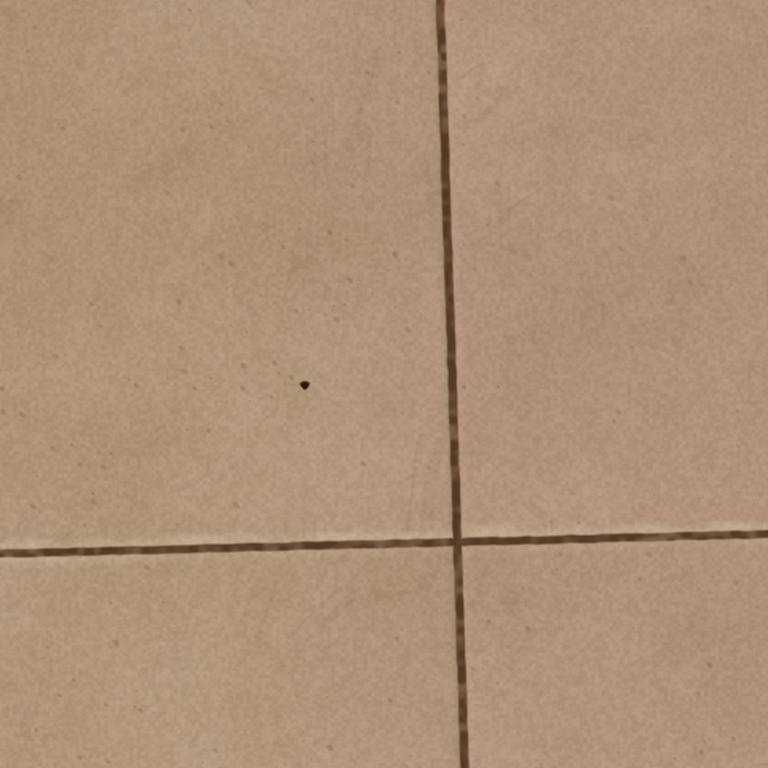
This texture is drawn by a Shadertoy shader. Its source:

```glsl
// Worn beige ceramic floor tiles with thin brown joints meeting at a crossing.
// A slightly skewed lattice gives joints and bevels; warped layered sines give
// the clouding and veins, cellular noise the pits, value noise the fine grain.

const float PITCH       = 0.80;                  // tile size, in canvas units
const vec2  CROSSING    = vec2(0.605, 0.279);    // joint positions on the canvas edges
const vec2  SKEW        = vec2(0.032, -0.0255);  // lean of the two joint directions
const vec2  JOINT_HALF  = vec2(0.0056, 0.0052);  // half widths: upright, level
const float JOINT_SOFT  = 0.0022;
const float CLOUD_DEPTH = 0.036;
const float GRAIN_DEPTH = 0.075;
const float PIT_CELLS   = 42.0;
const vec2  CHIP_POS    = vec2(0.397, 0.498);

const vec3 TAN        = vec3(0.690, 0.582, 0.472);
const vec3 ROSE       = vec3(0.695, 0.575, 0.485);
const vec3 STAIN      = vec3(0.560, 0.440, 0.340);
const vec3 PALE_EDGE  = vec3(0.755, 0.680, 0.565);
const vec3 OLIVE_EDGE = vec3(0.600, 0.535, 0.420);
const vec3 ROSE_EDGE  = vec3(0.730, 0.595, 0.525);
const vec3 GROUT_DARK = vec3(0.310, 0.205, 0.125);
const vec3 GROUT_DUST = vec3(0.470, 0.350, 0.260);
const vec3 CHIP_DARK  = vec3(0.160, 0.100, 0.070);

vec2 hash2(vec2 p) {
    vec3 q = fract(p.xyx * vec3(0.1031, 0.1030, 0.0973));
    q += dot(q, q.yzx + 33.33);
    return fract((q.xx + q.yz) * q.zy);
}

float valueNoise(vec2 p) {
    vec2 i = floor(p), f = fract(p);
    f = f * f * (3.0 - 2.0 * f);
    float low  = mix(hash2(i).x, hash2(i + vec2(1, 0)).x, f.x);
    float high = mix(hash2(i + vec2(0, 1)).x, hash2(i + vec2(1, 1)).x, f.x);
    return mix(low, high, f.y);
}

// Layered sines, each octave turned and bent by the previous one
float clouds(vec2 p) {
    const mat2 TURN = mat2(0.80, 0.60, -0.60, 0.80);
    float sum = 0.0, amp = 0.6;
    for (int i = 0; i < 6; i++) {
        p = TURN * p * 1.75 + 0.7 * sin(p.yx) + 1.3;
        sum += amp * sin(p.x) * sin(p.y);
        amp *= 0.72;
    }
    return sum;
}

// Cellular pits: one jittered spot of random size per cell
float pits(vec2 p, float density) {
    vec2 cell = floor(p);
    float cover = 0.0;
    for (int y = -1; y <= 1; y++)
    for (int x = -1; x <= 1; x++) {
        vec2 id = cell + vec2(x, y), rnd = hash2(id + 71.0);
        vec2 away = p - id - hash2(id + 19.0);
        away.x += 0.35 * away.y;
        float radius = mix(0.06, 0.20, rnd.y * rnd.y);
        float spot = 1.0 - smoothstep(radius * 0.4, radius * 1.3, length(away));
        cover = max(cover, spot * step(rnd.x, density) * (0.4 + 0.6 * rnd.y));
    }
    return cover;
}

// Fades from 1 at the joint to 0 at the given width, on the positive side only
float edgeBand(float d, float width) {
    return step(0.0, d) * (1.0 - smoothstep(width * 0.35, width, d));
}

void mainImage(out vec4 fragColor, in vec2 fragCoord) {
    vec2 uv = fragCoord / iResolution.xy;
    float soft = max(JOINT_SOFT, 1.0 / iResolution.y);

    // Skewed lattice: signed distance to the nearest joint on each axis
    vec2 lattice = uv - CROSSING + SKEW * uv.yx;
    vec2 tile = floor(lattice / PITCH);
    vec2 d = (fract(lattice / PITCH + 0.5) - 0.5) * PITCH;
    vec2 ragged = vec2(valueNoise(uv.yx * vec2(70, 9)), valueNoise(uv * vec2(70, 9) + 40.0));
    d += (ragged - 0.5) * 0.0014;

    // Tile body: tint, clouding and stains, shifted for each tile
    vec2 p = uv + tile * 3.7;
    float broad = clouds(p * 3.2);
    float fine = clouds(p * 13.0 + 5.0);
    vec3 col = mix(TAN, ROSE, smoothstep(-0.35, 0.30, lattice.x));
    col += (hash2(tile + 8.0).x - 0.5) * 0.012 + 0.012 * (0.5 - uv.y);
    col += CLOUD_DEPTH * (0.45 * broad + 0.30 * fine) * vec3(0.8, 1.0, 1.15);
    col = mix(col, STAIN, 0.17 * smoothstep(0.35, 1.1, fine - 0.5 * broad));

    // Pits and short leaning veins, gathered in patches
    float patchy = smoothstep(0.0, 0.7, clouds(p * 2.1 + 9.0));
    col = mix(col, STAIN, 0.55 * pits(p * PIT_CELLS, 0.10 + 0.30 * patchy));
    vec2 along = mat2(0.95, 0.30, -0.30, 0.95) * p;
    float vein = 1.0 - smoothstep(0.0, 0.09, abs(clouds(along * vec2(5.0, 1.8) + 2.0)));
    col = mix(col, STAIN, 0.20 * vein * smoothstep(0.55, 0.85, valueNoise(p * 6.0 + 13.0)));

    // Rubbed bevels beside the joints
    float rub = valueNoise(uv * vec2(45, 60) + 7.0);
    float lowerPale = 0.25 + 0.45 * smoothstep(0.35, 0.0, uv.x);
    col = mix(col, OLIVE_EDGE, 0.55 * edgeBand(-d.x, 0.015));
    col = mix(col, ROSE_EDGE, (0.35 + 0.4 * rub) * edgeBand(d.x, 0.020));
    col = mix(col, PALE_EDGE, (0.35 + 0.5 * rub) * edgeBand(d.y, 0.016 + 0.012 * rub));
    col = mix(col, PALE_EDGE, lowerPale * (0.5 + rub) * edgeBand(-d.y, 0.021));

    // Fine grain
    float grain = 0.65 * valueNoise(uv * 210.0) + 0.35 * valueNoise(uv * 390.0 + 31.0);
    col += GRAIN_DEPTH * (grain - 0.5);

    // Joints: dark grout with dusty flecks
    vec2 line = 1.0 - smoothstep(JOINT_HALF - soft, JOINT_HALF + soft, abs(d));
    float dust = valueNoise(uv * 95.0 + 3.0) * (0.45 + 0.55 * valueNoise(uv * 14.0));
    vec3 grout = mix(GROUT_DARK, GROUT_DUST, smoothstep(0.15, 0.75, dust));
    col = mix(col, grout, 0.95 * max(line.x, line.y));

    // One dark chip, tapering downward
    vec2 chip = uv - CHIP_POS;
    chip.x /= clamp(1.0 + chip.y * 90.0, 0.35, 1.3);
    col = mix(col, CHIP_DARK, 1.0 - smoothstep(0.0055 - soft, 0.0055 + soft, length(chip)));

    fragColor = vec4(clamp(col, 0.0, 1.0), 1.0);
}
```
